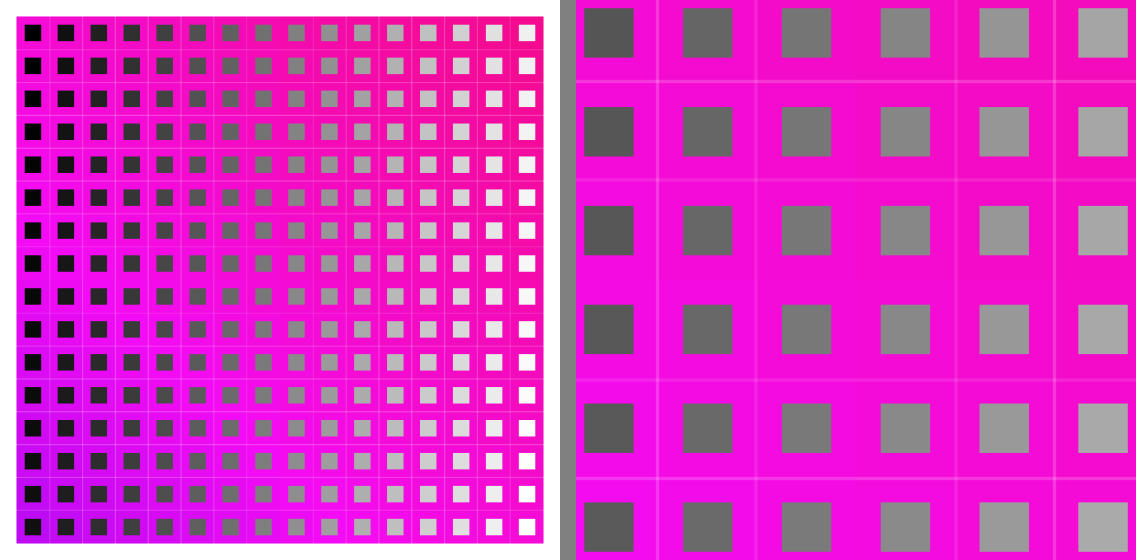
Left, the full canvas; right, a detail of the centre.
A WebGL 2 fragment shader for this pattern:

```glsl
#version 300 es
precision highp float;
// Draws a 16 by 16 grid of magenta tiles, each holding a small grey square.

uniform vec2 u_resolution;
out vec4 fragColor;

const float TILES = 16.0;             // tiles across and down
const float PITCH = 1.0 / 17.0;       // tile size; leaves half a tile as margin
const float SQUARE_HALF = 0.25;       // half side of a square, in tiles
const float SEAM_WIDTH = 1.0 / 512.0; // width of the pale line between tiles
const vec3 PAPER = vec3(1.0);
const float HUE_START = 286.0;        // degrees, lower left tile
const float HUE_RISE = 24.0;          // degrees per unit along either axis
const float HUE_EASE = 2.0;           // slows the rise towards the upper right
const float SATURATION = 0.955;
const float VALUE = 0.955;

vec3 hsvToRgb(float degrees, float saturation, float value) {
    vec3 ramp = abs(mod(degrees / 60.0 + vec3(0.0, 4.0, 2.0), 6.0) - 3.0) - 1.0;
    return value * mix(vec3(1.0), clamp(ramp, 0.0, 1.0), saturation);
}

// Coverage of a centred box, smoothed over one pixel on each axis.
float boxCoverage(vec2 offset, float halfSize, vec2 pixel) {
    vec2 cover = clamp((halfSize - abs(offset)) / pixel + 0.5, 0.0, 1.0);
    return cover.x * cover.y;
}

// Seam opacity per axis: it depends on how a tile edge splits a seam step.
vec2 seamOpacity(vec2 uv, vec2 pixel) {
    vec2 edge = round(uv / PITCH - 0.5);
    vec2 steps = (edge + 0.5) * PITCH / SEAM_WIDTH;
    vec2 split = fract(steps);
    vec2 dist = abs(uv - (floor(steps) + 0.5) * SEAM_WIDTH);
    vec2 cover = clamp((0.5 * SEAM_WIDTH - dist) / pixel + 0.5, 0.0, 1.0);
    vec2 inner = step(0.5, edge) * step(edge, vec2(TILES - 0.5));
    return split * (1.0 - split) * cover * inner;
}

void main() {
    vec2 uv = gl_FragCoord.xy / u_resolution;
    vec2 pixel = 1.0 / u_resolution;
    vec2 cell = clamp(floor(uv / PITCH - 0.5), 0.0, TILES - 1.0);

    // Tile colour: hue drifts along the diagonal, one flat step per tile.
    float diagonal = (cell.x + cell.y) / (TILES - 1.0);
    float hue = HUE_START + (HUE_RISE - HUE_EASE * diagonal) * diagonal;
    vec3 tile = hsvToRgb(hue, SATURATION, VALUE);

    // Pale seams between neighbouring tiles.
    vec2 seam = seamOpacity(uv, pixel);
    tile = mix(tile, PAPER, 1.0 - (1.0 - seam.x) * (1.0 - seam.y));

    // Grey counts down each column, then on to the next column.
    float order = cell.x * TILES + (TILES - 1.0 - cell.y);
    float grey = order / (TILES * TILES - 1.0);
    vec2 offset = uv - (cell + 1.0) * PITCH;
    tile = mix(tile, vec3(grey), boxCoverage(offset, SQUARE_HALF * PITCH, pixel));

    // Paper margin around the grid.
    float grid = boxCoverage(uv - 0.5, 0.5 * TILES * PITCH, pixel);
    fragColor = vec4(mix(PAPER, tile, grid), 1.0);
}
```
